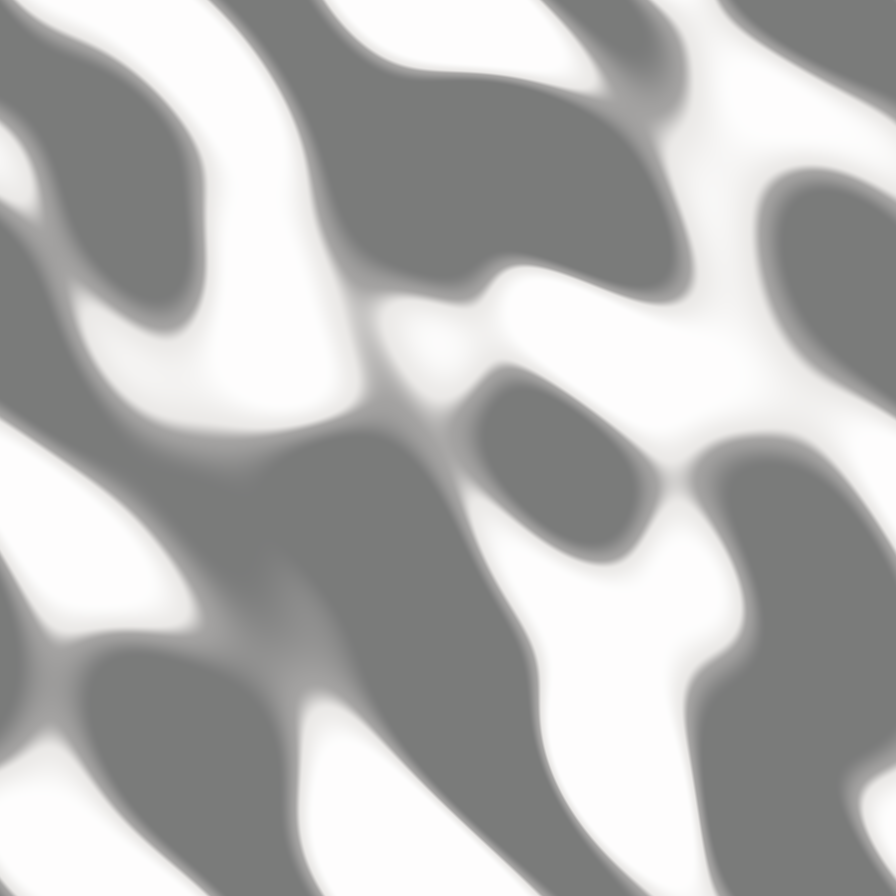
Reproduce this pattern procedurally as a Shadertoy shader.

```glsl
// Soft white islands stretched along one diagonal on a flat grey ground.
// A random field is summed from whole-number cosine waves, so it tiles and has
// zero mean; its level is then graded through halo, rim and bright core.

#define ANGLE -0.86       // direction of the long axis, radians
#define GRAIN_LENGTH 0.53 // typical wavelength along the long axis
#define GRAIN_WIDTH 0.27  // typical wavelength across it
#define SPREAD 0.47       // irregularity of the wavelengths
#define MAX_WAVE 9        // highest wave count per canvas side
#define SEED 41.0

const float TAU = 6.2831853;

const vec3 GROUND = vec3(0.478, 0.481, 0.479);
const vec3 HALO   = vec3(0.650, 0.645, 0.641);
const vec3 RIM    = vec3(0.917, 0.910, 0.902);
const vec3 CORE   = vec3(0.995, 0.994, 0.993);

float hash(vec2 p) {
    vec3 q = fract(vec3(p.xyx) * 0.1031);
    q += dot(q, q.yzx + 33.33);
    return fract((q.x + q.y) * q.z);
}

// Strength of a wave: log-normal band around an ellipse of frequencies
float waveStrength(vec2 wave) {
    vec2 along = vec2(cos(ANGLE), sin(ANGLE));
    vec2 across = vec2(-along.y, along.x);
    float radius = length(vec2(dot(wave, along) * GRAIN_LENGTH,
                               dot(wave, across) * GRAIN_WIDTH));
    float offset = log(radius) / SPREAD;
    return exp(-offset * offset);
}

// Random field with zero mean and unit variance over the canvas
float grainField(vec2 p) {
    float sum = 0.0, power = 0.0;
    for (int i = 0; i <= MAX_WAVE; i++) {
        for (int j = -MAX_WAVE; j <= MAX_WAVE; j++) {
            if (i == 0 && j <= 0) continue; // mirrored waves
            vec2 wave = vec2(i, j);
            float strength = waveStrength(wave);
            float phase = hash(wave + SEED);
            sum += strength * cos(TAU * (dot(wave, p) + phase));
            power += 0.5 * strength * strength;
        }
    }
    return sum * inversesqrt(power);
}

void mainImage(out vec4 fragColor, in vec2 fragCoord) {
    vec2 p = fragCoord / iResolution.y;
    float level = grainField(p);

    // Dim halo, crisp edge, then a gentle rise to white
    vec3 color = mix(GROUND, HALO, smoothstep(-0.27, 0.27, level));
    color = mix(color, RIM, smoothstep(0.19, 0.40, level));
    color = mix(color, CORE, smoothstep(0.32, 0.84, level));

    fragColor = vec4(color, 1.0);
}
```
